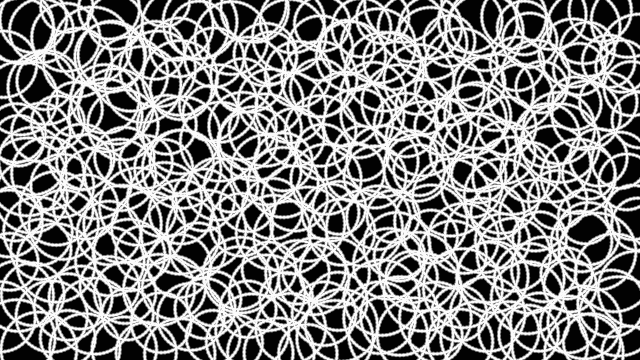
A Shadertoy shader for this pattern:

```glsl
// A dense tangle of thin white rings on black. Each cell of a grid holds one ring
// with hashed centre and radius; every point takes the nearest ring edge among
// the neighbouring cells and turns that distance into a soft line.

const float ROWS = 13.0;            // grid rows over the canvas height
const float RADIUS_MIN = 0.070;     // all lengths in canvas heights
const float RADIUS_MAX = 0.110;
const float HALF_WIDTH = 0.0042;    // half the line width
const float SOFTNESS = 0.0050;      // width of the line's edge ramp
const float BEAD_DEPTH = 0.0005;    // slight ripple along each line
const float BEAD_PITCH = 0.0105;    // length of one ripple
const int REACH = 2;                // neighbouring cells a ring can span
const float TAU = 6.2831853;
const vec3 GROUND = vec3(0.008);
const vec3 LINE = vec3(0.985);

// Three random values in 0..1 for one cell
vec3 hash3(vec2 cell) {
    vec3 p = fract(cell.xyx * vec3(0.1031, 0.1030, 0.0973));
    p += dot(p, p.yxz + 33.33);
    return fract((p.xxy + p.yzz) * p.zyx);
}

// Distance to the edge of a ring, gently beaded along its length
float ringDistance(vec2 offset, float radius) {
    float beads = floor(TAU * radius / BEAD_PITCH);
    float ripple = BEAD_DEPTH * sin(beads * atan(offset.y, offset.x));
    return abs(length(offset) - radius) + ripple;
}

// Distance to the nearest ring; centres stay inside the canvas
float nearestRing(vec2 uv, vec2 canvas) {
    vec2 cells = floor(canvas * ROWS + 0.5);
    vec2 home = floor(uv / canvas * cells);
    float nearest = 1.0;
    for (int y = -REACH; y <= REACH; y++) {
        for (int x = -REACH; x <= REACH; x++) {
            vec2 cell = home + vec2(x, y);
            if (any(lessThan(cell, vec2(0.0))) ||
                any(greaterThanEqual(cell, cells))) continue;
            vec3 random = hash3(cell + 17.0);
            vec2 centre = (cell + random.xy) / cells * canvas;
            float radius = mix(RADIUS_MIN, RADIUS_MAX, random.z);
            nearest = min(nearest, ringDistance(uv - centre, radius));
        }
    }
    return nearest;
}

void mainImage(out vec4 fragColor, in vec2 fragCoord) {
    vec2 canvas = vec2(iResolution.x / iResolution.y, 1.0);
    vec2 uv = fragCoord / iResolution.y;

    // Soft edge, never narrower than one pixel
    float ramp = max(SOFTNESS, 1.0 / iResolution.y);
    float coverage = clamp(0.5 + (HALF_WIDTH - nearestRing(uv, canvas)) / ramp, 0.0, 1.0);

    fragColor = vec4(mix(GROUND, LINE, coverage), 1.0);
}
```
